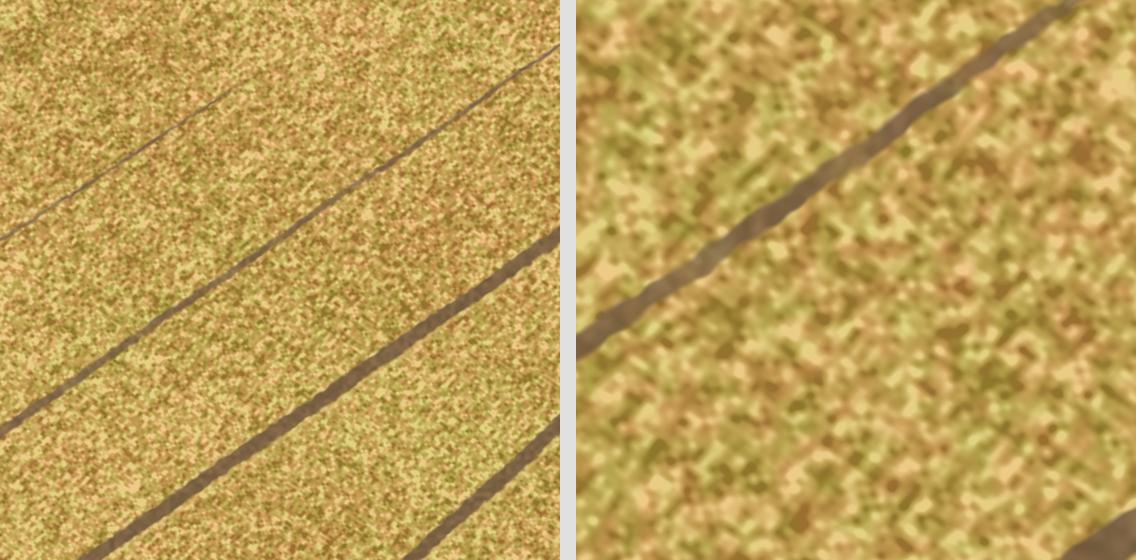
Left: the whole. Right: its middle third, enlarged.
Write a WebGL 2 fragment shader that draws this texture.

```glsl
#version 300 es
precision highp float;
// Ripe grain field seen from above, crossed by diagonal tractor tracks.
uniform vec2 u_resolution;
out vec4 fragColor;

const vec3 DARK_STRAW = vec3(0.58, 0.45, 0.18);
const vec3 SHADE_STRAW = vec3(0.70, 0.57, 0.27);
const vec3 STRAW = vec3(0.78, 0.65, 0.35);
const vec3 PALE_STRAW = vec3(0.88, 0.77, 0.48);
const vec3 SOIL = vec3(0.49, 0.385, 0.27);
const vec3 GREEN_PINK_SHIFT = vec3(0.07, -0.045, 0.03);

float hash(vec2 p) {
  vec3 q = fract(vec3(p.xyx) * 0.1031);
  q += dot(q, q.yzx + 33.33);
  return fract((q.x + q.y) * q.z);
}

float noise(vec2 p) {
  vec2 cell = floor(p);
  vec2 f = fract(p);
  f = f * f * (3.0 - 2.0 * f);
  float low = mix(hash(cell), hash(cell + vec2(1, 0)), f.x);
  float high = mix(hash(cell + vec2(0, 1)), hash(cell + vec2(1, 1)), f.x);
  return mix(low, high, f.y);
}

// Noise centred on zero
float signedNoise(vec2 p) {
  return noise(p) - 0.5;
}

// Coordinates along and across a direction
vec2 turn(vec2 p, float angle) {
  float c = cos(angle), s = sin(angle);
  return vec2(c * p.x + s * p.y, c * p.y - s * p.x);
}

// Tone 0 to 3 runs from shadow to sunlit ears
vec3 strawRamp(float tone) {
  vec3 color = mix(DARK_STRAW, SHADE_STRAW, clamp(tone, 0.0, 1.0));
  color = mix(color, STRAW, clamp(tone - 1.0, 0.0, 1.0));
  return mix(color, PALE_STRAW, clamp(tone - 2.0, 0.0, 1.3));
}

// Signed distance across a sloped line, positive above it
float lineSide(vec2 p, float height, float slope) {
  return (p.y - height - slope * p.x) / sqrt(1.0 + slope * slope);
}

float band(float d, float halfWidth, float soft) {
  return 1.0 - smoothstep(halfWidth - soft, halfWidth + soft, abs(d));
}

vec3 field(vec2 p) {
  // Ears of grain at two sizes, slightly stretched
  vec2 grain = turn(p, 0.75);
  float tone = 1.78 + 3.1 * signedNoise(grain * vec2(105.0, 150.0));
  tone += 2.5 * signedNoise(turn(p, -0.6) * vec2(170.0, 215.0) + 37.0);
  // Broad patches and sown rows, stronger toward the upper left
  vec2 row = turn(p, 0.59);
  float rowStrength = 0.3 + 0.8 * smoothstep(0.1, 0.9, p.y - 0.6 * p.x);
  tone += 0.5 * signedNoise(p * 4.0 + 11.0);
  tone += rowStrength * signedNoise(row * vec2(7.0, 75.0) + 5.0);
  float hue = signedNoise(p * 85.0 + 71.0) + 0.5 * signedNoise(p * 5.0 + 19.0);
  return strawRamp(tone) + GREEN_PINK_SHIFT * hue;
}

// Tracks are numbered from the upper left, wider toward the lower right
vec3 addTrack(vec3 color, vec2 p, float index, float pixel) {
  float nearest = max(index - 2.0, 0.0);
  float height = 0.57 - 0.34 * index - 0.21 * nearest;
  float slope = 0.65 + 0.04 * min(index, 1.0) + 0.21 * nearest;
  float wide = step(1.5, index);
  float halfWidth = min(0.004 + 0.0043 * index, 0.0125);
  halfWidth = max(halfWidth - 0.005 * p.x * (1.0 - wide), 0.0015);

  // Ragged edges, with thin tracks partly hidden by the crop
  float wobble = 0.005 * signedNoise(p * 95.0 + index * 17.0);
  wobble += 0.004 * signedNoise(p * 14.0 + index * 29.0);
  float d = lineSide(p, height, slope) + wobble;
  float soft = 0.0018 + pixel;
  float cover = mix(0.6 + 0.5 * noise(p * 32.0), 1.0, wide);
  float end = 0.46 + 0.8 * step(0.5, index);
  cover *= 1.0 - smoothstep(end - 0.09, end + 0.02, p.x);
  cover *= mix(0.35, 1.0, step(-0.5, index));

  // Sunlit stalks along the lower edge, then bare soil
  float rim = band(d + halfWidth + 0.005, 0.0035, soft);
  color = mix(color, PALE_STRAW, rim * wide * 0.45);
  vec3 soil = SOIL * (0.97 + 0.22 * signedNoise(p * 120.0 + 53.0));
  return mix(color, soil, clamp(band(d, halfWidth, soft) * cover, 0.0, 0.94));
}

void main() {
  vec2 p = gl_FragCoord.xy / u_resolution.y;
  float pixel = 1.0 / u_resolution.y;
  vec3 color = field(p);
  for (int i = -1; i <= 3; i++) {
    color = addTrack(color, p, float(i), pixel);
  }
  fragColor = vec4(clamp(color, 0.0, 1.0), 1.0);
}
```
